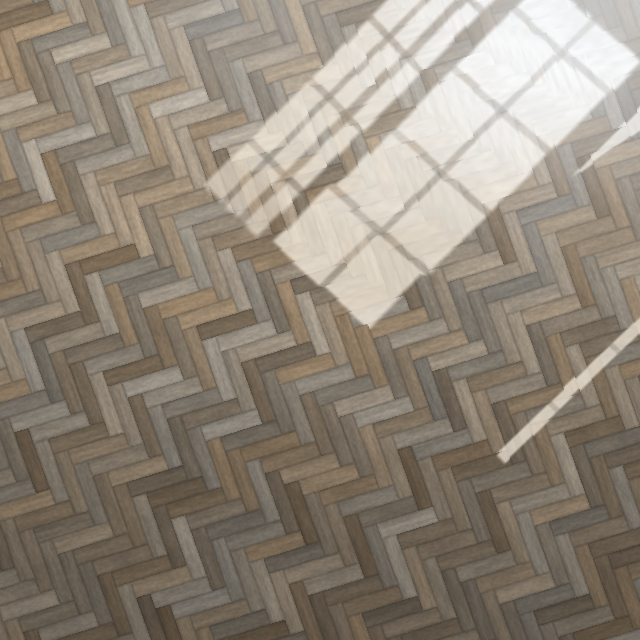
Reproduce this texture procedurally as a WebGL 1 fragment shader.

```glsl
precision highp float;
uniform vec2 u_resolution;

float hash(vec2 p) {
  return fract(sin(dot(p, vec2(127.1, 311.7))) * 43758.5453);
}

float noise(vec2 p) {
  vec2 i = floor(p), f = fract(p);
  f = f * f * (3.0 - 2.0 * f);
  return mix(mix(hash(i), hash(i + vec2(1.0, 0.0)), f.x),
             mix(hash(i + vec2(0.0, 1.0)), hash(i + 1.0), f.x), f.y);
}

// Soft window between lo and hi
float band(float x, float lo, float hi, float soft) {
  return smoothstep(lo - soft, lo + soft, x) - smoothstep(hi - soft, hi + soft, x);
}

// Soft bars of the given width, repeating every period
float bars(float x, float period, float width) {
  float d = abs(mod(x + 0.5 * period, period) - 0.5 * period);
  return 1.0 - smoothstep(0.2 * width, 0.8 * width, d);
}

// Skewed floor axes, one plank width per unit
vec2 floorCoords(vec2 p) {
  vec2 flatAxis = vec2(0.0221, 0.0068), steepAxis = vec2(0.0085, -0.0238);
  float det = flatAxis.x * steepAxis.y - flatAxis.y * steepAxis.x;
  return vec2(p.x * steepAxis.y - p.y * steepAxis.x,
              flatAxis.x * p.y - flatAxis.y * p.x) / det;
}

// Herringbone of planks four widths long: xy is position in the plank, zw its id
vec4 herringbone(vec2 uv) {
  vec2 cell = floor(uv), f = fract(uv);
  float k = mod(cell.x - cell.y + 0.5, 8.0) - 0.5;
  k = floor(k + 0.5);
  if (k < 4.0) return vec4(f.x + k, f.y, cell.x - k, cell.y);
  return vec4(f.y + 7.0 - k, f.x, cell.x + 57.0, cell.y - 7.0 + k);
}

vec3 wood(vec4 plank) {
  float tint = hash(plank.zw), tone = hash(plank.zw + 19.7);
  vec3 color = mix(vec3(0.53, 0.455, 0.365), vec3(0.565, 0.54, 0.50), tint);
  color *= 0.82 + 0.32 * tone;

  // Grain streaks and fine speckle
  vec2 q = plank.xy + plank.zw * 7.3;
  color *= 0.93 + 0.14 * noise(q * vec2(0.8, 5.0));
  color *= 0.95 + 0.10 * noise(q * vec2(5.0, 9.0));

  // Joints and a shaded long side
  float edge = min(min(plank.y, 1.0 - plank.y), min(plank.x, 4.0 - plank.x));
  color *= mix(0.86, 1.0, smoothstep(0.0, 0.15, edge));
  return color * (0.95 + 0.08 * smoothstep(0.0, 0.6, plank.y));
}

// Reflected light; s runs across the beams and t along them
float windowLight(float s, float t) {
  float mainS = s + 0.010 * (1.0 - smoothstep(0.225, 0.235, t));
  float mainT = t - 0.06 * (s - 0.82);
  float soft = 0.007;
  float pane = band(mainS, 0.816, 1.098, soft) * band(mainT, 0.047, 0.888, soft);
  pane *= 1.0 - 0.5 * bars(mainT - 0.037, 0.188, 0.017);
  pane *= 1.0 - 0.5 * band(mainS, 0.951, 0.966, 0.005);

  float side = band(s, 0.608, 0.771, soft) * smoothstep(0.022, 0.04, t);
  side *= 1.0 - 0.55 * bars(t + 0.016, 0.188, 0.016);
  side *= 1.0 - 0.6 * band(s, 0.660, 0.674, 0.005);
  side *= 1.0 - 0.7 * band(s, 0.713, 0.733, 0.006);
  side *= 0.8 + 0.2 * smoothstep(0.08, 0.2, t);

  // Narrow streaks at the right
  float streak = band(s - 0.02 * t, 1.483, 1.509, 0.004) * smoothstep(0.062, 0.074, t);
  streak *= 1.0 - 0.3 * bars(t - 0.23, 0.188, 0.012);
  float wedge = max(t - 0.608, 0.0) * 0.16;
  float sliver = band(s, 1.168, 1.17 + wedge, 0.004) * smoothstep(0.608, 0.65, t);
  return max(max(pane, side), max(streak * 0.95, sliver * 0.85));
}

void main() {
  vec2 p = gl_FragCoord.xy / u_resolution;
  vec4 plank = herringbone(floorCoords(p - vec2(0.0, 0.661)));
  vec3 color = wood(plank);

  // Room shading
  color *= mix(0.77, 1.10, smoothstep(-0.05, 0.85, p.y));
  color *= 0.97 + 0.06 * noise(p * 5.0);

  // Sky glare
  vec2 toGlare = p - vec2(0.90, 0.98), toHaze = p - vec2(0.38, 1.02);
  float glare = 0.75 * exp(-13.0 * dot(toGlare, toGlare));
  glare += 0.28 * exp(-28.0 * dot(toHaze, toHaze));
  color = mix(color, vec3(0.86, 0.87, 0.88), min(glare, 1.0));

  // Beams, shifted slightly by the tilt of each plank
  float tilt = (hash(plank.zw + 4.1) - 0.5) * 0.007;
  float light = windowLight(p.x + 1.0 - p.y + tilt, p.x + p.y - 1.0 - tilt);
  vec3 beam = mix(vec3(0.88, 0.85, 0.80), vec3(0.97, 0.975, 0.98),
                  smoothstep(0.55, 0.92, p.y) * smoothstep(0.4, 0.8, p.x));
  beam += (color - 0.52) * 0.16 * (1.0 - glare);
  beam *= 0.97 + 0.05 * noise(plank.xy * vec2(1.5, 4.0) + plank.zw);
  color = mix(color, beam, light * 0.93);

  gl_FragColor = vec4(color, 1.0);
}
```
